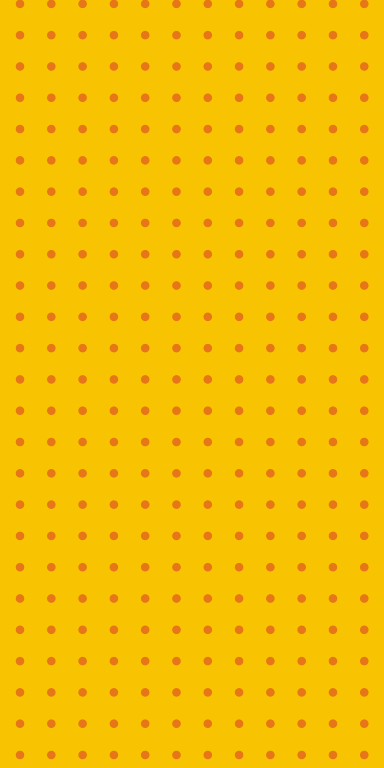
Reproduce this pattern procedurally as a Shadertoy shader.

```glsl
// Signed distance to the nearest dot of a square lattice
float dotLattice(vec2 p, float pitch, float radius) {
    vec2 cell = (fract(p / pitch + 0.5) - 0.5) * pitch;
    return length(cell) - radius;
}

void mainImage(out vec4 fragColor, in vec2 fragCoord) {
    // Canvas width is one unit
    vec2 uv = fragCoord / iResolution.x;
    float pixel = 1.0 / iResolution.x;

    // Twelve columns and twenty-five rows, offset from the lower left
    float dist = dotLattice(uv - vec2(0.0521, 0.0339), 0.0815, 0.0111);
    float coverage = 1.0 - smoothstep(-0.6 * pixel, 0.6 * pixel, dist);

    vec3 yellow = vec3(0.973, 0.763, 0.0);
    vec3 orange = vec3(0.902, 0.463, 0.09);
    fragColor = vec4(mix(yellow, orange, coverage), 1.0);
}
```
